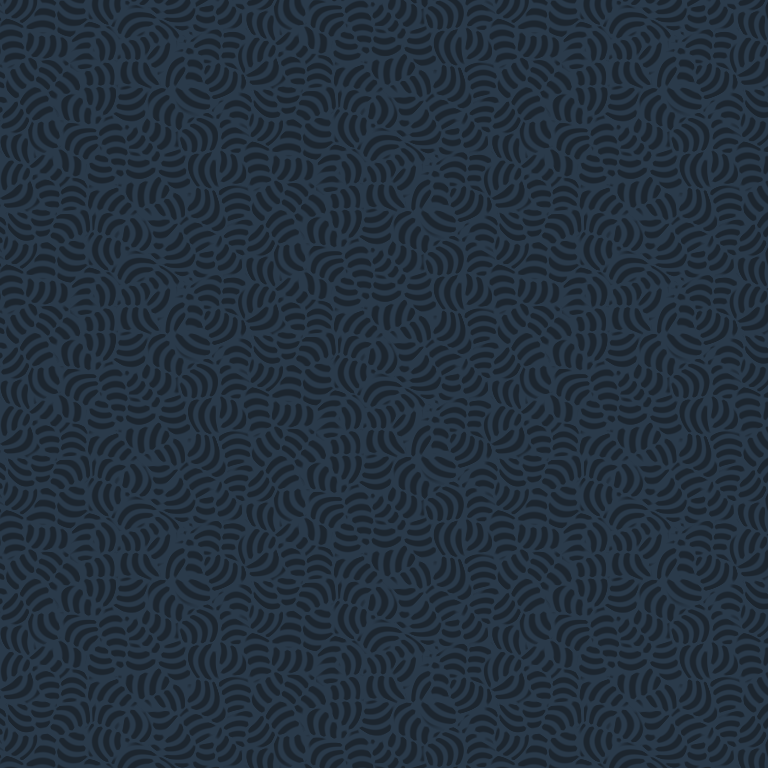
A Shadertoy shader for this pattern:

```glsl
// Short dark curled strokes on slate blue, stacked in small bunches.
// Scattered seeds each own a patch of nested arcs with its own heading, bend
// and pitch; strokes taper at patch borders. Repeats on a half-drop tile.

const float TAU = 6.2831853;
const float CELL_SIZE = 0.04;      // seed spacing, in canvas heights
const float STROKE_PITCH = 0.0148; // mean distance between strokes
const float TILE_CELLS = 8.0;      // cells along one side of the tile
const vec3 SLATE = vec3(0.164, 0.227, 0.291);
const vec3 INK = vec3(0.108, 0.144, 0.181);

// Two random values from a 2D key
vec2 hash22(vec2 key) {
    vec3 q = fract(key.xyx * vec3(0.1031, 0.1030, 0.0973));
    q += dot(q, q.yzx + 33.33);
    return fract((q.xx + q.yz) * q.zy);
}

// Wrap a cell index; each tile column drops by half a tile
vec2 wrapHalfDrop(vec2 cell, float size) {
    float column = floor(cell.x / size);
    cell.y += column * size * 0.5;
    return vec2(cell.x - column * size, mod(cell.y, size));
}

// Position in a patch: x runs across its strokes, y along them
vec2 toPatchFrame(vec2 offset, float heading) {
    vec2 across = vec2(cos(heading), sin(heading));
    return vec2(dot(offset, across), dot(offset, vec2(-across.y, across.x)));
}

// Stack of equal arcs: 1 on the middle of a stroke, -1 between strokes
float arcWave(vec2 local, float bend, float frequency, float phase) {
    float bow = bend * local.y * local.y;
    return cos(TAU * (frequency * (local.x + bow) + phase));
}

// Wave of the nearest patch in x, distance gap to the next patch in y
vec2 strokePatches(vec2 p, float frequency) {
    vec2 base = floor(p);
    float nearest = 9.0;
    float second = 9.0;
    float wave = 0.0;
    for (int j = -2; j <= 2; j++) {
        for (int i = -2; i <= 2; i++) {
            vec2 cell = base + vec2(i, j);
            vec2 key = wrapHalfDrop(cell, TILE_CELLS);
            vec2 seed = cell + mix(vec2(0.08), vec2(0.92), hash22(key + 17.0));
            vec2 shape = hash22(key + 61.0);
            vec2 rhythm = hash22(key + 113.0);
            vec2 local = toPatchFrame(p - seed, TAU * shape.x);

            // Patches are long across the strokes and short along them
            float reach = length(local * vec2(0.8, 1.25));
            if (reach < nearest) {
                second = nearest;
                nearest = reach;
                float bend = mix(0.5, 1.15, shape.y);
                float pitchScale = mix(0.88, 1.1, rhythm.y);
                wave = arcWave(local, bend, frequency * pitchScale, rhythm.x);
            } else {
                second = min(second, reach);
            }
        }
    }
    return vec2(wave, second - nearest);
}

// Ink coverage: full strokes inside a patch, tapered to nothing at its border
float strokeCoverage(vec2 patches, float taper, float threshold, float softness) {
    float border = 1.0 - smoothstep(0.0, taper, patches.y);
    float level = patches.x - 1.5 * border;
    return smoothstep(threshold - softness, threshold + softness, level);
}

void mainImage(out vec4 fragColor, in vec2 fragCoord) {
    vec2 p = fragCoord / iResolution.y;
    vec2 patches = strokePatches(p / CELL_SIZE, CELL_SIZE / STROKE_PITCH);

    // Soft edge, never thinner than about one pixel
    float pixelStep = TAU / (STROKE_PITCH * iResolution.y);
    float softness = max(0.6, 0.7 * pixelStep);
    float ink = strokeCoverage(patches, 0.18, -0.14, softness);

    fragColor = vec4(mix(SLATE, INK, ink), 1.0);
}
```
